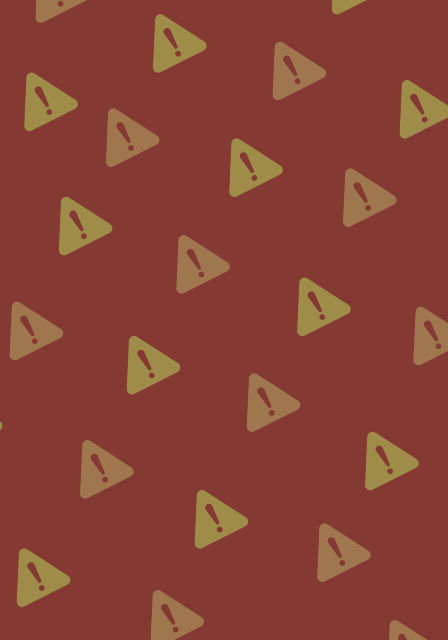
A WebGL 1 fragment shader for this pattern:

```glsl
precision highp float;

uniform vec2 u_resolution;

const float CANVAS_HEIGHT = 768.0; // design units along the height, y down

const vec3 BRICK = vec3(0.518, 0.228, 0.200);
const vec3 OLIVE = vec3(0.628, 0.548, 0.288);
const vec3 TAN = vec3(0.622, 0.462, 0.302);

// Distance to a capsule whose radius changes from ra to rb
float taperedCapsule(vec2 p, vec2 a, vec2 b, float ra, float rb) {
  vec2 ap = p - a;
  vec2 ab = b - a;
  float t = clamp(dot(ap, ab) / dot(ab, ab), 0.0, 1.0);
  return length(ap - ab * t) - mix(ra, rb, t);
}

float sideOf(vec2 p, vec2 a, vec2 b) {
  return (b.x - a.x) * (p.y - a.y) - (b.y - a.y) * (p.x - a.x);
}

// Signed distance to a triangle with rounded corners
float roundedTriangle(vec2 p, vec2 a, vec2 b, vec2 c, float radius) {
  float edge = min(taperedCapsule(p, a, b, 0.0, 0.0),
               min(taperedCapsule(p, b, c, 0.0, 0.0),
                   taperedCapsule(p, c, a, 0.0, 0.0)));
  float inner = min(sideOf(p, a, b), min(sideOf(p, b, c), sideOf(p, c, a)));
  return (inner > 0.0 ? -edge : edge) - radius;
}

// Tilted warning sign, measured from the top left of its bounds
float warningSign(vec2 p) {
  float plate = roundedTriangle(p, vec2(9.0, 6.4), vec2(58.0, 38.0),
                                vec2(6.4, 64.0), 6.3);
  float bar = taperedCapsule(p, vec2(17.2, 21.2), vec2(27.6, 39.4), 4.5, 2.1);
  float dotMark = length(p - vec2(30.2, 47.5)) - 3.4;
  return max(plate, -min(bar, dotMark));
}

// Skewed grid whose rows drift apart going down
vec2 gridPoint(vec2 cell, vec2 origin, vec2 across, vec2 down, float growth) {
  return origin + cell.x * across + cell.y * down
       + vec2(0.0, growth * cell.y * cell.y);
}

vec2 olivePlace(vec2 cell) {
  vec2 place = gridPoint(cell, vec2(398.0, -53.0), vec2(-204.5, 70.0),
                         vec2(81.5, 140.0), 9.0);
  // Uneven spacing in the first row, outer signs pushed outward
  float firstRow = max(1.0 - abs(cell.y), 0.0);
  place.x += firstRow * cell.x * (30.0 * cell.x - 40.0);
  place.x += 25.0 * max(cell.y - 3.0, 0.0) - 9.0 * max(cell.x - 2.0, 0.0);
  return place;
}

vec2 tanPlace(vec2 cell) {
  vec2 place = gridPoint(cell, vec2(327.0, 50.0), vec2(-200.0, 80.0),
                         vec2(84.5, 145.0), 7.0);
  // Shift the outermost rows upward
  place.y -= 35.0 * max(-cell.y, 0.0) + 78.0 * max(cell.y - 3.0, 0.0);
  return place;
}

float coverage(float dist, float pixel) {
  return 1.0 - smoothstep(-0.6 * pixel, 0.6 * pixel, dist);
}

void main() {
  float pixel = CANVAS_HEIGHT / u_resolution.y;
  vec2 p = vec2(gl_FragCoord.x, u_resolution.y - gl_FragCoord.y) * pixel;

  // Nearest sign of each colour
  float oliveDist = CANVAS_HEIGHT;
  float tanDist = CANVAS_HEIGHT;
  for (int row = -1; row <= 4; row++) {
    for (int column = 0; column <= 3; column++) {
      vec2 cell = vec2(float(column), float(row));
      oliveDist = min(oliveDist, warningSign(p - olivePlace(cell)));
      tanDist = min(tanDist, warningSign(p - tanPlace(cell)));
    }
  }

  vec3 color = mix(BRICK, TAN, coverage(tanDist, pixel));
  color = mix(color, OLIVE, coverage(oliveDist, pixel));
  gl_FragColor = vec4(color, 1.0);
}
```
